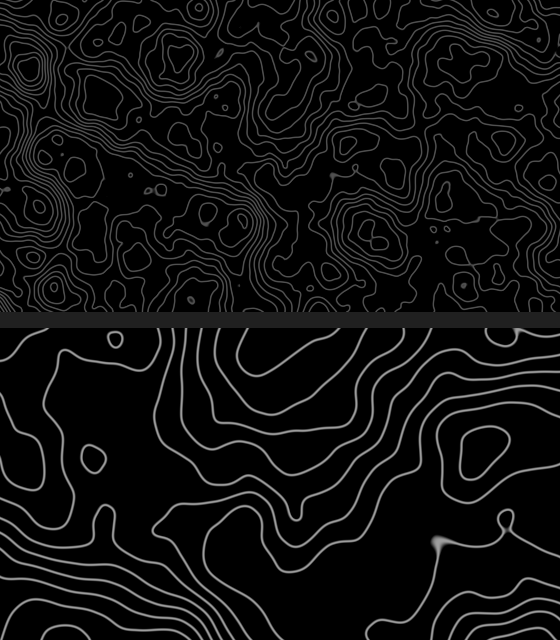
Top: the whole. Bottom: its middle third, enlarged.
Give the GLSL for this pattern, as a Shadertoy shader.

```glsl
// Topographic map: thin grey contour lines of a layered noise terrain on black.

const vec3 BACKGROUND = vec3(0.0);
const vec3 LINE_COLOR = vec3(0.62);
const float LINE_WIDTH = 0.0024;   // in canvas heights
const float LEVELS = 10.5;         // contour lines per unit of height
const float MIN_SLOPE = 8.0;       // keeps lines thin on flat ground

float hash(vec2 p) {
    return fract(sin(dot(p, vec2(127.1, 311.7))) * 43758.55);
}

// Smoothly interpolated lattice noise, 0 to 1
float valueNoise(vec2 p) {
    vec2 cell = floor(p);
    vec2 f = p - cell;
    vec2 u = f * f * f * (f * (f * 6.0 - 15.0) + 10.0);
    float low = mix(hash(cell), hash(cell + vec2(1.0, 0.0)), u.x);
    float high = mix(hash(cell + vec2(0.0, 1.0)), hash(cell + vec2(1.0)), u.x);
    return mix(low, high, u.y);
}

vec2 rotate(vec2 p, float angle) {
    float c = cos(angle), s = sin(angle);
    return vec2(c * p.x - s * p.y, s * p.x + c * p.y);
}

// Terrain height counted in contour levels
float terrain(vec2 p, float levels) {
    float hills = valueNoise(rotate(p, 0.45) * 4.9 + 11.3);
    float ridges = valueNoise(rotate(p, 1.2) * 10.5 + 37.1);
    float bumps = valueNoise(rotate(p, 2.1) * 22.0 + 71.7);
    return levels * (hills + 0.33 * ridges + 0.11 * bumps);
}

// Distance to the nearest contour, from the height and its slope
float contourDistance(vec2 p, float levels) {
    vec2 e = vec2(0.001, 0.0);
    float height = terrain(p, levels);
    vec2 slope = vec2(terrain(p + e.xy, levels) - terrain(p - e.xy, levels),
                      terrain(p + e.yx, levels) - terrain(p - e.yx, levels)) / (2.0 * e.x);
    float offset = abs(fract(height) - 0.5);
    return offset / max(length(slope), MIN_SLOPE);
}

// Share of a soft filter of the given radius that a line covers
float lineCoverage(float dist, float width, float radius) {
    float nearEdge = smoothstep(-radius, radius, dist + 0.5 * width);
    float farEdge = smoothstep(-radius, radius, dist - 0.5 * width);
    return nearEdge - farEdge;
}

void mainImage(out vec4 fragColor, in vec2 fragCoord) {
    vec2 p = fragCoord / iResolution.y;
    float radius = 1.05 / iResolution.y;
    float line = lineCoverage(contourDistance(p, LEVELS), LINE_WIDTH, radius);
    fragColor = vec4(mix(BACKGROUND, LINE_COLOR, line), 1.0);
}
```
